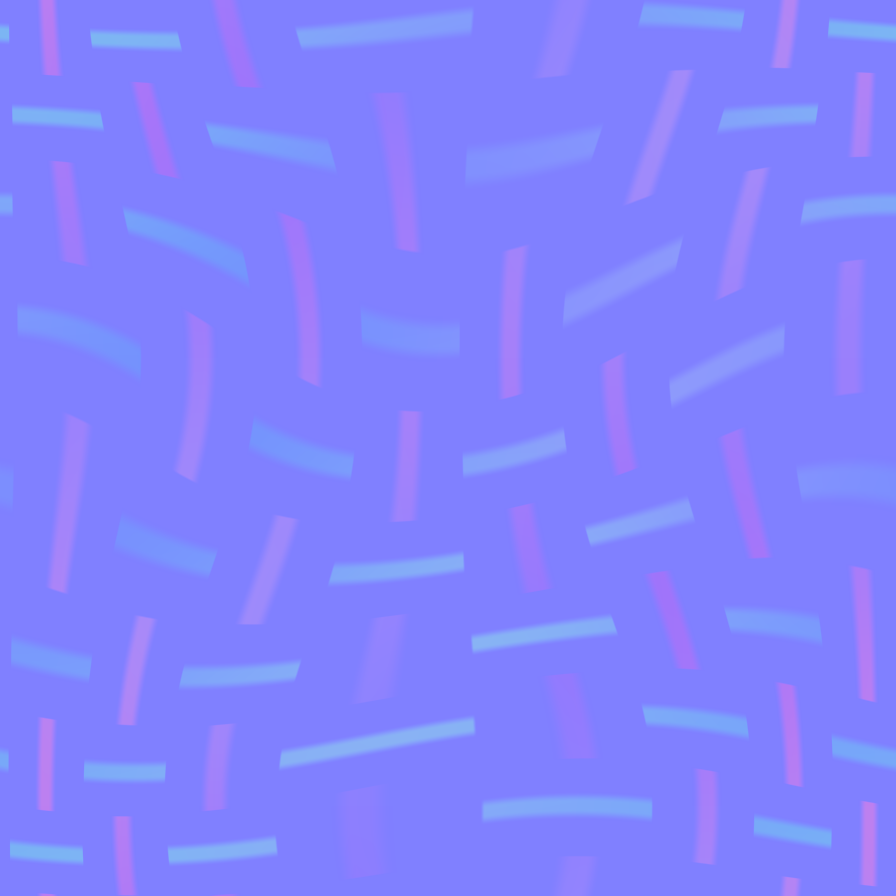
Reproduce this texture map procedurally as a three.js fragment shader.

```glsl
// Tangent-space normal map of a warped basket weave: soft-sided dashes that
// alternate between lying and standing on a checkerboard. Low periodic waves
// bend the grid, and its slope sets the tilt and colour of every dash.

varying vec2 vUv;

const float TAU = 6.2831853;
const float CELLS = 8.0;         // even, so the checkerboard tiles
const float TILT = 0.25;         // strength of the surface slope
const float HALF_LENGTH = 0.49;  // dash size, in cells
const float CORE = 0.04;
const float HALF_WIDTH = 0.15;

// Cosine wave with period 1 and its crest at the given place.
float wave(float t, float crest) {
  return cos(TAU * (t - crest));
}

// Bent grid coordinates in cells; the sum of waves repeats at the borders.
vec2 warpedGrid(vec2 p) {
  float across = wave(p.x, 0.0);
  float shifted = wave(p.x, 0.25);
  vec2 bend;
  bend.x = -0.016 + shifted * (0.034 + 0.055 * wave(p.y, 0.90));
  bend.y = 0.040 * wave(p.y, 0.15)
         + across * (0.024 + 0.048 * wave(p.y, 0.39))
         + shifted * (-0.018 + 0.018 * wave(p.y, 0.27));
  return CELLS * (p + bend);
}

// Slope of one grid coordinate, chosen by axis; 1 where the grid is unbent.
vec2 gridSlope(vec2 p, vec2 axis) {
  vec2 e = vec2(0.002, 0.0);
  vec2 dx = warpedGrid(p + e.xy) - warpedGrid(p - e.xy);
  vec2 dy = warpedGrid(p + e.yx) - warpedGrid(p - e.yx);
  return vec2(dot(dx, axis), dot(dy, axis)) / (2.0 * e.x * CELLS);
}

// Dash with soft long sides and crisp ends.
float dash(float along, float side) {
  float body = 1.0 - smoothstep(CORE, HALF_WIDTH, abs(side));
  float ends = 1.0 - smoothstep(HALF_LENGTH - 0.01, HALF_LENGTH + 0.01, abs(along));
  return body * ends;
}

// Packs a sideways tilt as a unit normal in colour range.
vec3 normalColor(vec2 tilt) {
  float up = sqrt(max(0.0, 1.0 - dot(tilt, tilt)));
  return 0.5 + 0.5 * vec3(tilt, up);
}

void main() {
  vec2 p = vec2(vUv.x, 1.0 - vUv.y);  // downward y, for a flipped green channel
  vec2 grid = warpedGrid(p);
  vec2 cell = floor(grid);
  vec2 local = grid - cell - 0.5;

  // Even cells hold standing dashes, odd cells lying ones.
  float lying = mod(cell.x + cell.y, 2.0);
  vec2 axis = vec2(1.0 - lying, lying);
  float mask = dash(dot(local, axis.yx), dot(local, axis));

  // Tight parts of the grid are steeper, stretched parts fainter.
  vec2 slope = gridSlope(p, axis);
  vec2 tilt = TILT * slope * sqrt(length(slope)) * mask;

  gl_FragColor = vec4(normalColor(tilt), 1.0);
}
```
